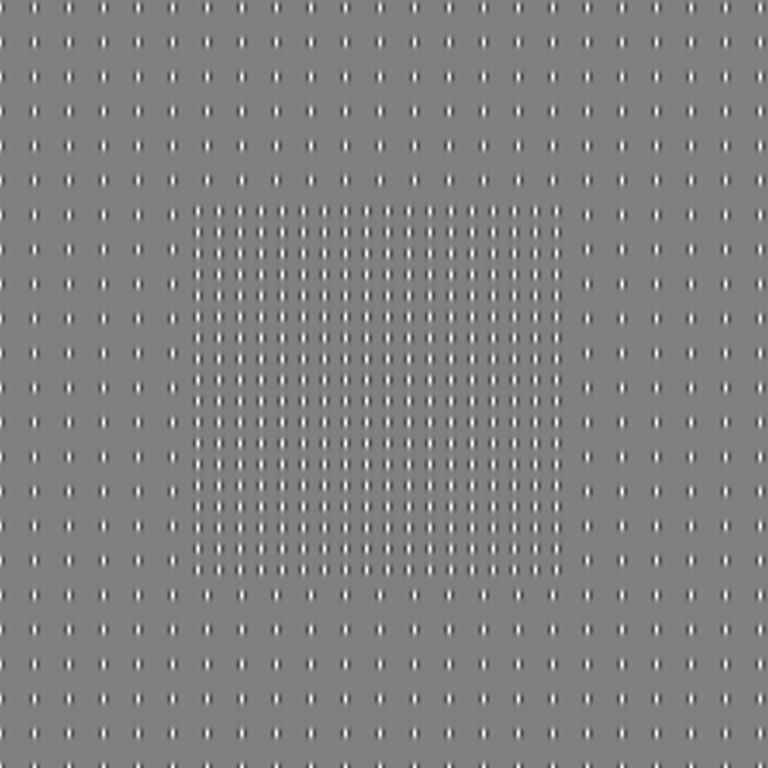
Reproduce this pattern procedurally as a WebGL 1 fragment shader.

```glsl
precision highp float;
// Two lattices of small upright Gabor spots on mid grey: a sparse grid over
// the whole canvas and a dense square block of the same spots in the middle.
// Each pixel finds its nearest lattice point and evaluates one spot there.

uniform vec2 u_resolution;

#define SPARSE_STEP 0.045
#define DENSE_STEP 0.02747
#define DENSE_START 0.2578
#define DENSE_COUNT 18.0
#define BLOCK_MARGIN 0.0165
#define SPOT_SIGMA 0.0042
#define WAVELENGTH 0.0121
#define BACKGROUND 0.5
#define CONTRAST 0.5

const float TAU = 6.2831853;

// Gaussian envelope times a horizontal cosine: bright core, dark flanks
float gaborSpot(vec2 offset) {
  float envelope = exp(-0.5 * dot(offset, offset) / (SPOT_SIGMA * SPOT_SIGMA));
  return envelope * cos(TAU * offset.x / WAVELENGTH);
}

// Offset from the nearest point of the sparse lattice
vec2 sparseOffset(vec2 p) {
  return p - SPARSE_STEP * floor(p / SPARSE_STEP + 0.5);
}

// Offset from the nearest point of the dense lattice, limited to its block
vec2 denseOffset(vec2 p) {
  vec2 index = floor((p - DENSE_START) / DENSE_STEP + 0.5);
  index = clamp(index, 0.0, DENSE_COUNT - 1.0);
  return p - DENSE_START - DENSE_STEP * index;
}

void main() {
  vec2 p = gl_FragCoord.xy / u_resolution;

  // The block border runs through the empty gap between both lattices
  float halfSpan = 0.5 * (DENSE_COUNT - 1.0) * DENSE_STEP;
  vec2 fromCentre = abs(p - DENSE_START - halfSpan);
  bool inBlock = max(fromCentre.x, fromCentre.y) < halfSpan + BLOCK_MARGIN;

  vec2 offset = inBlock ? denseOffset(p) : sparseOffset(p);
  float grey = BACKGROUND + CONTRAST * gaborSpot(offset);
  gl_FragColor = vec4(vec3(grey), 1.0);
}
```
